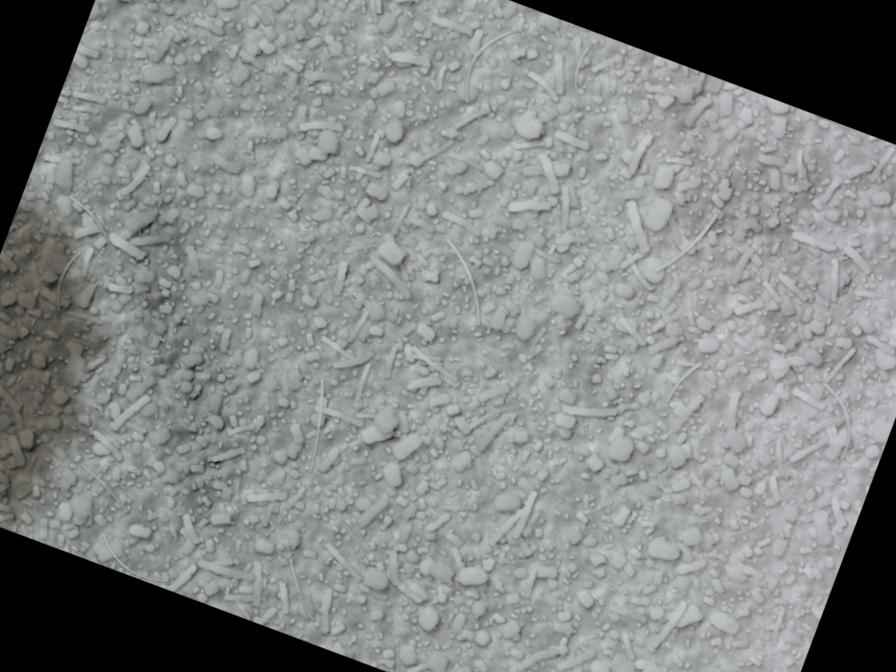
This texture is drawn by a WebGL 1 fragment shader. Its source:

```glsl
precision highp float;
uniform vec2 u_resolution;

#define TILT 0.358
#define GROUND_TONE 0.605
#define GRAIN_TONE 0.685
#define RELIEF 0.34
#define SHADOW_DEPTH 0.25
#define SOFTNESS 0.0026
#define LIGHT vec2(-0.6, 0.8)
#define COOL_TINT vec3(0.988, 1.0, 1.016)
#define GREEN_TINT vec3(0.972, 1.008, 0.985)
#define HUMUS_TINT vec3(1.04, 1.0, 0.91)

vec4 hash4(vec2 p) {
  vec4 h = fract(p.xyxy * vec4(0.1031, 0.1030, 0.0973, 0.1099));
  h += dot(h, h.wzxy + 33.33);
  return fract((h.xxyz + h.yzzw) * h.zywx);
}

float noise(vec2 p) {
  vec2 cell = floor(p);
  vec2 f = fract(p);
  f = f * f * (3.0 - 2.0 * f);
  vec2 right = vec2(1.0, 0.0);
  float low = mix(hash4(cell).x, hash4(cell + right).x, f.x);
  float high = mix(hash4(cell + right.yx).x, hash4(cell + 1.0).x, f.x);
  return mix(low, high, f.y);
}

float fbm(vec2 p) {
  float sum = 0.0;
  float gain = 0.5;
  for (int i = 0; i < 4; i++) {
    sum += gain * noise(p);
    p = mat2(1.6, 1.2, -1.2, 1.6) * p + 17.3;
    gain *= 0.5;
  }
  return sum;
}

// Distance to a rounded, optionally bent chip
float chip(vec2 p, vec2 size, float bend) {
  p.y += bend * p.x * p.x;
  float corner = min(size.x, size.y) * 0.85;
  vec2 q = abs(p) - size + corner;
  return length(max(q, 0.0)) + min(max(q.x, q.y), 0.0) - corner;
}

// Lays one layer of scattered chips with soft shadows over a tone
float scatter(float tone, vec2 p, float scale, float share, vec2 size, float bend, float seed) {
  p *= scale;
  vec2 cell = floor(p);
  float soft = SOFTNESS * scale;
  float rough = 0.35 * size.y * (noise(p * 1.1 / size.y + seed) - 0.5);
  for (int j = -1; j <= 1; j++) {
    for (int i = -1; i <= 1; i++) {
      vec2 id = cell + vec2(float(i), float(j));
      vec4 place = hash4(id + seed);
      vec4 form = hash4(id + seed + 71.7);
      if (form.x > share) continue;
      vec2 offset = p - id - 0.1 - 0.8 * place.xy;
      float angle = 0.5 + 3.0 * (place.z - 0.5);
      float c = cos(angle);
      float s = sin(angle);
      mat2 turn = mat2(c, -s, s, c);
      vec2 body = size * mix(vec2(0.6), vec2(1.15), form.yz);
      float curve = bend * (form.w - 0.5);
      float d = chip(turn * offset, body, curve) + rough;
      vec2 shadowShift = LIGHT * min(body.y * 0.55, 0.12);
      float shadow = chip(turn * (offset + shadowShift), body, curve) + rough;
      float blur = soft + body.y * 0.35;
      float outside = smoothstep(-soft, soft, d);
      float depth = SHADOW_DEPTH * (0.6 + 0.4 * place.w);
      tone -= depth * (1.0 - smoothstep(-blur, blur, shadow)) * outside;
      float slope = clamp(dot(offset, LIGHT) / body.y, -1.0, 1.0);
      float face = GRAIN_TONE + 0.09 * (place.w - 0.5) + 0.045 * slope;
      face -= 0.05 * smoothstep(-body.y * 0.5, 0.0, d);
      tone = mix(tone, face, 0.88 * (1.0 - outside));
    }
  }
  return tone;
}

void main() {
  vec2 p = (gl_FragCoord.xy - 0.5 * u_resolution) / u_resolution.y;
  vec2 axis = vec2(cos(TILT), -sin(TILT));
  vec2 sheet = vec2(dot(p, axis), dot(p, vec2(-axis.y, axis.x)));

  // Crumbly ground lit from one side
  vec2 grit = p * 46.0;
  float relief = fbm(grit) - fbm(grit + LIGHT * 0.55);
  float patches = fbm(p * 5.0 + 8.0);
  float tone = GROUND_TONE + RELIEF * relief + 0.2 * (fbm(p * 24.0) - 0.48);

  // Crumbs, pebbles, splinters and twigs, small to large
  float coarse = smoothstep(1.0, 0.1, length(p - vec2(-0.05, 0.1)));
  tone = scatter(tone, p, 75.0, 0.5, vec2(0.38, 0.27), 0.0, 3.0);
  tone = scatter(tone, p, 42.0, 0.45, vec2(0.4, 0.25), 0.0, 19.0);
  tone = scatter(tone, p, 25.0, 0.36, vec2(0.36, 0.24), 0.0, 37.0);
  tone = scatter(tone, p, 20.0, 0.3, vec2(0.6, 0.12), 0.5, 53.0);
  tone = scatter(tone, p, 15.0, 0.24, vec2(0.33, 0.23), 0.0, 91.0);
  tone = scatter(tone, p, 10.0, 0.28, vec2(0.38, 0.065), 0.5, 113.0);
  tone = scatter(tone, p, 6.5, 0.26, vec2(0.42, 0.017), 2.2, 137.0);

  // Hollows, haze and uneven light
  float hollow = smoothstep(0.56, 0.74, patches);
  tone -= hollow * (0.06 + 0.4 * max(0.66 - tone, 0.0));
  float side = smoothstep(-0.6, 0.65, p.x + 0.15 * p.y);
  tone = mix(tone, 0.66, 0.3 * side * (1.0 - 0.5 * coarse));
  tone += mix(-0.035, 0.06, side) + 0.035 * (fbm(p * 160.0) - 0.48);
  vec3 color = tone * mix(GREEN_TINT, COOL_TINT, side);

  // Damp dark soil at the left
  float reach = length((p - vec2(-0.67, -0.05)) / vec2(0.15, 0.25));
  float damp = 1.0 - smoothstep(0.65, 1.1, reach + 0.9 * (fbm(p * 16.0) - 0.48));
  vec3 humus = HUMUS_TINT * (0.31 + 0.75 * (tone - 0.55));
  color = mix(color, humus, 0.9 * damp);

  // Tilted sheet on black
  vec2 border = abs(sheet) - vec2(0.6667, 0.5);
  float pixel = 1.0 / u_resolution.y;
  float inside = 1.0 - smoothstep(-pixel, pixel, max(border.x, border.y));
  gl_FragColor = vec4(clamp(color, 0.0, 1.0) * inside, 1.0);
}
```
